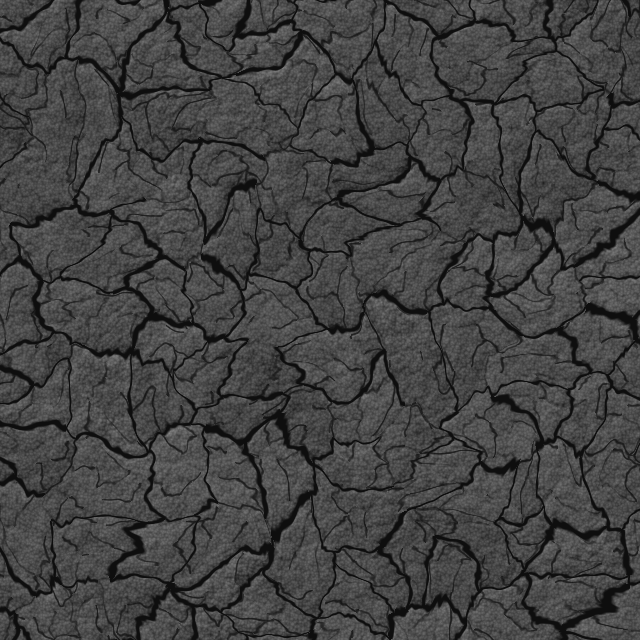
A Shadertoy shader for this texture:

```glsl
// Dry, dark grey earth split into ragged plates by wide and hairline cracks.
#define PLATES 10.5        // large plates across the canvas
#define CHIPS 23.0         // small secondary plates across the canvas
#define RAGGED 0.36        // how far crack lines wander
#define CRACK_WIDTH 0.062  // widest half crack, in plate units
#define SOIL_TONE 0.288
#define CRACK_TONE 0.055
#define RELIEF 0.24
#define GRAIN 0.13
#define SHADOW 0.12
#define SUN vec2(-0.5, 0.86)

const mat2 TURN = mat2(0.8, 0.6, -0.6, 0.8);

vec2 hash2(vec2 p) {
    p = vec2(dot(p, vec2(127.1, 311.7)), dot(p, vec2(269.5, 183.3)));
    return fract(sin(p) * 43758.5);
}

// Layered sines, roughly -1 to 1
float waves(vec2 p) {
    float sum = 0.0, amp = 0.5;
    for (int i = 0; i < 4; i++) {
        p = TURN * p + 1.7;
        sum += amp * sin(p.x + 1.3 * sin(p.y)) * cos(p.y * 0.9 + sin(p.x * 0.7));
        p *= 1.9;
        amp *= 0.65;
    }
    return sum;
}

// Turbulent displacement that makes straight cell borders ragged
vec2 warp(vec2 p) {
    float freq = 20.0;
    mat2 turn = TURN;
    for (int i = 0; i < 6; i++) {
        vec2 q = turn * p;
        p += RAGGED / freq * sin(freq * q.yx + vec2(1.7, 4.1) * float(i)) * turn;
        turn = turn * TURN;
        freq *= 1.88;
    }
    return p;
}

// Distance to the nearest cell point
float lumps(vec2 p) {
    vec2 cell = floor(p), f = fract(p);
    float nearest = 4.0;
    for (int y = -1; y <= 1; y++)
    for (int x = -1; x <= 1; x++) {
        vec2 g = vec2(x, y);
        vec2 r = g + hash2(cell + g) - f;
        nearest = min(nearest, dot(r, r));
    }
    return sqrt(nearest);
}

float soilHeight(vec2 p) {
    return -lumps(p * 32.0) - 0.5 * lumps(TURN * p * 71.0 + 5.0)
           - 0.3 * lumps(p * 150.0 + 9.0);
}

// Cell borders: x distance, y border hash, z border facing the sun, w cell hash
vec4 plates(vec2 p) {
    vec2 cell = floor(p), f = fract(p), home = vec2(0), toHome = vec2(0);
    float nearest = 8.0;
    for (int y = -1; y <= 1; y++)
    for (int x = -1; x <= 1; x++) {
        vec2 g = vec2(x, y);
        vec2 r = g + hash2(cell + g) - f;
        if (dot(r, r) < nearest) {
            nearest = dot(r, r);
            toHome = r;
            home = g;
        }
    }
    vec4 border = vec4(8.0, 0.0, 0.0, hash2(cell + home + 31.0).x);
    for (int y = -2; y <= 2; y++)
    for (int x = -2; x <= 2; x++) {
        vec2 g = home + vec2(x, y);
        vec2 r = g + hash2(cell + g) - f;
        vec2 across = r - toHome;
        if (dot(across, across) < 0.0001) continue;
        vec2 normal = normalize(across);
        float d = dot(0.5 * (r + toHome), normal);
        if (d < border.x) {
            float pairHash = hash2(2.0 * cell + home + g + 7.0).y;
            border.xyz = vec3(d, pairHash, dot(normal, SUN));
        }
    }
    return border;
}

void mainImage(out vec4 fragColor, in vec2 fragCoord) {
    vec2 uv = fragCoord / iResolution.y;
    vec2 ragged = warp(uv + 0.37);
    vec4 plate = plates(ragged * PLATES);
    vec4 chip = plates(TURN * ragged * CHIPS + 13.0);

    // Soil surface: mottling, plate tones, lit clods and fine grit
    float patches = waves(uv * 9.0);
    float relief = soilHeight(uv) - soilHeight(uv + SUN * 0.003);
    float grit = 0.5 - lumps(uv * 225.0 + 3.0);
    float tone = SOIL_TONE + 0.03 * patches + 0.02 * waves(uv * 55.0);
    tone += 0.035 * (plate.w - 0.5) + 0.03 * (chip.w - 0.5);
    tone += RELIEF * relief * (0.9 + 0.4 * waves(uv * 14.0 + 4.0));
    tone += GRAIN * grit + 0.06 * (0.45 - lumps(ragged * 95.0));

    // Plate rims: lit towards the sun, shaded on the far side
    float open = plate.y * plate.y;
    tone += SHADOW * (0.3 + open) * plate.z * exp(-plate.x / 0.09);
    tone += 0.04 * chip.z * chip.y * exp(-chip.x / 0.12);

    // Wide cracks between plates, hairlines inside them
    float swell = clamp(0.8 + 0.9 * waves(uv * 24.0 + 2.0), 0.1, 1.6);
    float width = 0.006 + CRACK_WIDTH * open * swell;
    float wide = 1.0 - smoothstep(width * 0.5, width + 0.024, plate.x);
    wide *= smoothstep(-0.1, 0.25, plate.y + 0.15 * patches);
    float hair = 1.0 - smoothstep(0.01, 0.075, chip.x);
    hair *= 0.75 * smoothstep(0.3, 0.9, chip.y + 0.3 * waves(uv * 30.0));
    tone = mix(tone, CRACK_TONE, max(wide, hair));

    fragColor = vec4(vec3(clamp(tone, 0.03, 0.6)), 1.0);
}
```
